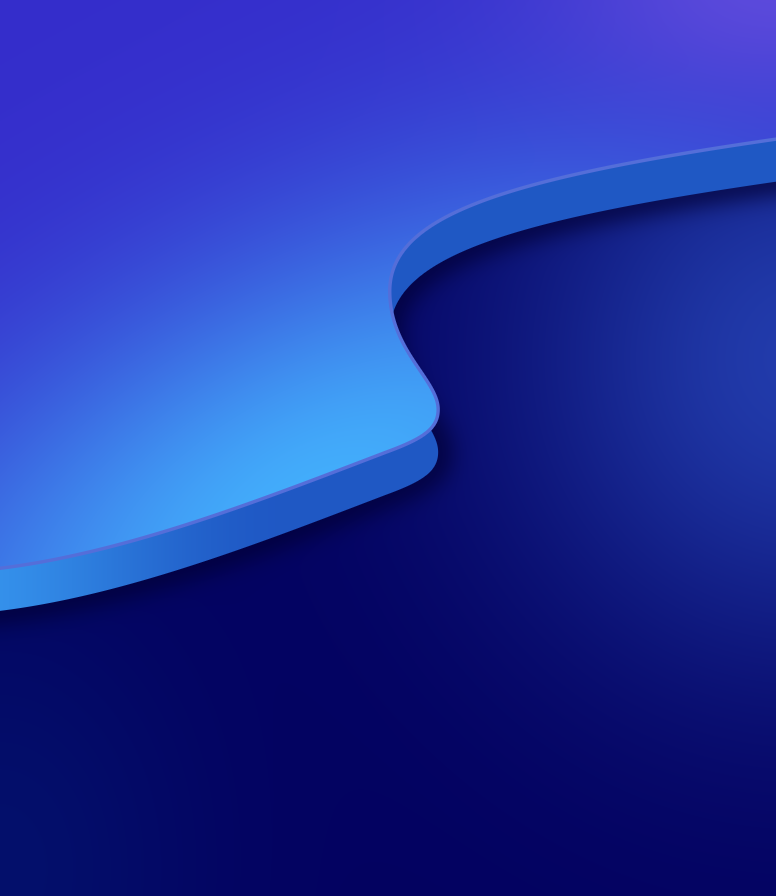
A WebGL 2 fragment shader for this background:

```glsl
#version 300 es
precision highp float;

uniform vec2 u_resolution;
out vec4 fragColor;

// Lengths are fractions of the canvas height
const float SHEET_THICKNESS = 0.0475;
const float RIM_WIDTH = 0.0038;
const float SHADOW_REACH = 0.021;
const float SHADOW_STRENGTH = 0.6;
const int COARSE_STEPS = 5;
const int REFINE_STEPS = 3;

const vec3 SHEET_INDIGO = vec3(0.205, 0.175, 0.795);
const vec3 SHEET_SKY = vec3(0.26, 0.68, 0.985);
const vec3 SHEET_VIOLET = vec3(0.36, 0.29, 0.86);
const vec3 RIM_COLOR = vec3(0.33, 0.43, 0.85);
const vec3 SIDE_BLUE = vec3(0.12, 0.345, 0.77);
const vec3 SIDE_LIGHT = vec3(0.21, 0.58, 0.93);
const vec3 FLOOR_NAVY = vec3(0.01, 0.005, 0.375);
const vec3 FLOOR_GLOW = vec3(0.13, 0.23, 0.67);
const vec3 FLOOR_CORNER = vec3(0.01, 0.06, 0.42);
const vec3 SHADOW_COLOR = vec3(0.005, 0.0, 0.2);

const vec2 SKY_CENTER = vec2(0.352, 0.44);
const vec2 SKY_AXIS = vec2(0.882, 0.471);
const vec2 SKY_RADII = vec2(0.547, 0.267);

// Joints of the wavy edge, from left to right
const vec2 LEFT_END = vec2(-0.026, 0.363);
const vec2 LOWER_BEND = vec2(0.430, 0.495);
const vec2 BULGE = vec2(0.489, 0.543);
const vec2 HOLLOW = vec2(0.435, 0.675);
const vec2 RIGHT_END = vec2(0.875, 0.846);

// Updates the signed distance if this cubic curve is the nearest so far
void addCurve(vec2 p, vec2 a, vec2 b, vec2 c, vec2 d, inout float best) {
    vec2 gap = max(max(min(a, d) - p, p - max(a, d)), 0.0);
    if (dot(gap, gap) >= best * best) return;
    vec2 k1 = 3.0 * (b - a);
    vec2 k2 = 3.0 * (a - 2.0 * b + c);
    vec2 k3 = d - a + 3.0 * (b - c);
    vec2 start = a - p;

    // Coarse search for the nearest point
    float t = 0.0, nearest = 100.0;
    for (int i = 0; i < COARSE_STEPS; i++) {
        float s = (float(i) + 0.5) / float(COARSE_STEPS);
        vec2 q = start + s * (k1 + s * (k2 + s * k3));
        float squared = dot(q, q);
        if (squared < nearest) {
            nearest = squared;
            t = s;
        }
    }
    // Newton refinement
    for (int i = 0; i < REFINE_STEPS; i++) {
        vec2 q = start + t * (k1 + t * (k2 + t * k3));
        vec2 v = k1 + t * (2.0 * k2 + 3.0 * t * k3);
        vec2 w = 2.0 * k2 + 6.0 * t * k3;
        float speed = dot(v, v);
        t = clamp(t - dot(q, v) / max(speed + dot(q, w), 0.3 * speed), 0.0, 1.0);
    }
    vec2 q = start + t * (k1 + t * (k2 + t * k3));
    vec2 v = k1 + t * (2.0 * k2 + 3.0 * t * k3);
    float dist = length(q);
    if (dist < abs(best)) best = v.y * q.x > v.x * q.y ? dist : -dist;
}

// Signed distance to the wavy edge, positive on the sheet above it
float sheetDistance(vec2 p) {
    float best = 9.0;
    addCurve(p, LOWER_BEND, vec2(0.471, 0.510), vec2(0.489, 0.521), BULGE, best);
    addCurve(p, BULGE, vec2(0.489, 0.576), vec2(0.435, 0.609), HOLLOW, best);
    addCurve(p, LEFT_END, vec2(0.124, 0.376), vec2(0.286, 0.440), LOWER_BEND, best);
    addCurve(p, HOLLOW, vec2(0.435, 0.759), vec2(0.560, 0.801), RIGHT_END, best);
    return best;
}

float glow(vec2 p, vec2 center, vec2 radii) {
    vec2 q = (p - center) / radii;
    return exp(-dot(q, q));
}

vec3 floorColor(vec2 p) {
    vec3 color = mix(FLOOR_NAVY, FLOOR_GLOW, glow(p, vec2(0.9, 0.6), vec2(0.33, 0.34)));
    return mix(color, FLOOR_CORNER, glow(p, vec2(0.0, 0.03), vec2(0.22, 0.3)));
}

vec3 sheetColor(vec2 p) {
    vec2 q = p - SKY_CENTER;
    vec2 along = vec2(dot(q, SKY_AXIS), dot(q, vec2(-SKY_AXIS.y, SKY_AXIS.x)));
    vec3 color = mix(SHEET_INDIGO, SHEET_SKY, glow(along, vec2(0.0), SKY_RADII));
    return mix(color, SHEET_VIOLET, glow(p, vec2(0.87, 1.02), vec2(0.25, 0.13)));
}

// Floor with the sheet's soft shadow, then the side wall lit from the left
vec3 lowerColor(vec2 p, float pixel) {
    float side = sheetDistance(p + vec2(0.0, SHEET_THICKNESS));
    float shade = min(side, 0.0) / SHADOW_REACH;
    vec3 color = mix(floorColor(p), SHADOW_COLOR, SHADOW_STRENGTH * exp(-shade * shade));
    vec3 wall = mix(SIDE_LIGHT, SIDE_BLUE, smoothstep(-0.06, 0.32, p.x));
    return mix(color, wall, clamp(0.5 + side / pixel, 0.0, 1.0));
}

void main() {
    vec2 p = gl_FragCoord.xy / u_resolution.y;
    float pixel = 1.0 / u_resolution.y;
    float top = sheetDistance(p);

    // Upper face and its thin rim
    vec3 color = sheetColor(p);
    if (top < pixel) color = mix(lowerColor(p, pixel), color, clamp(0.5 + top / pixel, 0.0, 1.0));
    float rim = clamp(0.5 + (0.5 * RIM_WIDTH - abs(top)) / pixel, 0.0, 1.0);
    fragColor = vec4(mix(color, RIM_COLOR, rim), 1.0);
}
```
